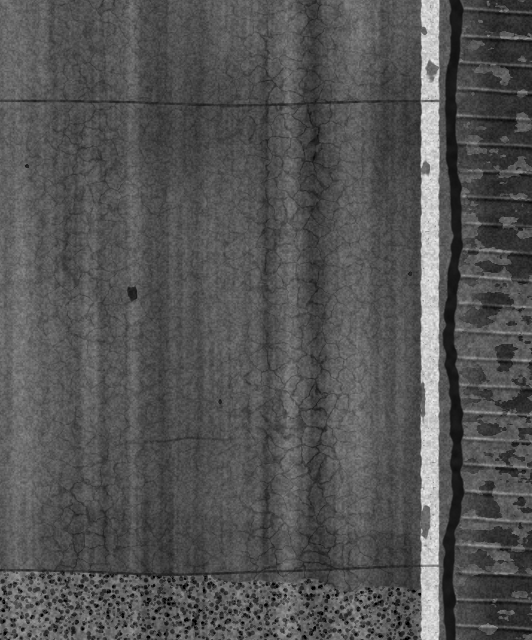
A Shadertoy shader for this texture:

```glsl
// Weathered concrete slab with stains, a painted stripe, a black joint and ribbed edging.
#define SLAB_TONE 0.305
#define CRAZE_SCALE 36.0
#define CRAZE_DEPTH 0.085
#define GRAIN 0.13
#define STRIPE_LEFT 0.658
#define STRIPE_RIGHT 0.686
#define RIB_PITCH 0.0419
#define PAINT_TONE 0.80
#define JOINT_TONE 0.065

float hash(vec2 cell) {
  uvec2 q = uvec2(ivec2(cell)) * uvec2(1597u, 3812u) + 7919u;
  uint n = (q.x ^ (q.y << 7)) * 74779u + q.y * 28411u;
  n = (n ^ (n >> 15)) * 73981u;
  n = (n ^ (n >> 13)) * 37461u;
  return float((n ^ (n >> 16)) & 65535u) / 65535.0;
}

float noise(vec2 p) {
  vec2 i = floor(p), f = fract(p);
  f = f * f * (3.0 - 2.0 * f);
  return mix(mix(hash(i), hash(i + vec2(1, 0)), f.x),
             mix(hash(i + vec2(0, 1)), hash(i + 1.0), f.x), f.y);
}

float fbm(vec2 p) {
  float sum = 0.0, amp = 0.53;
  for (int i = 0; i < 4; i++, amp *= 0.5) {
    sum += amp * noise(p);
    p = p * 2.07 + 17.3;
  }
  return sum;
}

// Nearest distance, second distance, cell random value
vec3 cells(vec2 p) {
  vec3 r = vec3(9, 9, 0);
  for (int k = 0; k < 9; k++) {
    vec2 c = floor(p) + vec2(k % 3 - 1, k / 3 - 1);
    float d = length(c + vec2(hash(c), hash(c + 51.0)) - p);
    if (d < r.x) r = vec3(d, r.x, hash(c + 93.0));
    else r.y = min(r.y, d);
  }
  return r;
}

float bump(float x, float centre, float width) {
  float d = (x - centre) / width;
  return exp(-d * d);
}

// Ragged soft ellipse
float blot(vec2 p, float x, float y, float rx, float ry) {
  float d = length((p - vec2(x, y)) / vec2(rx, ry));
  return 1.0 - smoothstep(0.8, 1.15, d + 0.7 * (noise(p * 170.0) - 0.5));
}

// Vertical stains, light and dark
float streaks(vec2 p) {
  float x = p.x + 0.006 * (noise(p * vec2(9, 5)) - 0.5);
  float s = 0.11 * bump(x, 0.028, 0.04) + 0.04 * bump(x, 0.13, 0.03)
    + 0.08 * bump(x, 0.206, 0.01) - 0.045 * bump(x, 0.25, 0.022)
    - 0.045 * bump(x, 0.31, 0.013) + 0.045 * bump(x, 0.375, 0.035)
    - 0.05 * bump(x, 0.414, 0.007) + 0.085 * bump(x, 0.449, 0.02)
    - 0.06 * bump(x, 0.49, 0.014) + 0.085 * bump(x, 0.553, 0.026)
    - 0.035 * bump(x, 0.64, 0.035);
  return s + 0.07 * noise(vec2(x * 75.0, p.y * 2.0))
    + 0.05 * noise(vec2(x * 230.0, p.y * 5.0)) - 0.06;
}

float slab(vec2 p, float lowerSeam) {
  float stain = streaks(p);
  float tone = SLAB_TONE + stain + 0.1 * (fbm(p * vec2(9, 6)) - 0.5);
  tone += 0.03 * bump(p.y, 0.42, 0.18) - 0.025 * bump(p.y, 0.79, 0.06);
  tone += 0.025 * smoothstep(0.86, 0.95, p.y);
  tone -= 0.03 * smoothstep(0.006, -0.006, p.y - 0.222 + 0.09 * p.x);

  // Crazed network and mottling
  vec2 warp = vec2(fbm(p * 45.0), fbm(p * 45.0 + 31.0)) - 0.5;
  vec3 c = cells((p + 0.024 * warp) * CRAZE_SCALE);
  float zone = 0.25 + 0.6 * bump(p.x, 0.15, 0.09) + 0.7 * bump(p.x, 0.48, 0.11);
  zone *= 0.35 + 1.3 * fbm(p * 10.0 + 5.0);
  tone -= CRAZE_DEPTH * zone * smoothstep(0.17, 0.0, c.y - c.x);
  tone += 0.12 * zone * (fbm(p * 85.0) - 0.48);
  float crack = abs(p.y - 0.306 - 0.012 * noise(p * 20.0));
  tone -= 0.09 * smoothstep(0.004, 0.0, crack) * bump(p.x, 0.29, 0.08);

  // Exposed aggregate below the lower seam
  float lip = 0.01 * smoothstep(0.33, 0.37, p.x) + 0.02 * smoothstep(0.48, 0.54, p.x);
  float edge = lowerSeam - lip - 0.008 * noise(p * 40.0) * step(0.33, p.x);
  vec3 stone = cells(p * 105.0), grit = cells(p * 190.0 + 40.0);
  float raw = 0.4 + stain * 0.8 + 0.16 * (noise(p * 210.0) - 0.5);
  raw -= 0.22 * step(0.5, stone.z) * smoothstep(0.5, 0.25, stone.x);
  raw -= 0.17 * step(0.6, grit.z) * smoothstep(0.55, 0.25, grit.x);
  tone = mix(raw, tone, smoothstep(-0.002, 0.002, p.y - edge));

  // Dark spots
  float spots = blot(p, 0.207, 0.541, 0.0075, 0.011) + blot(p, 0.043, 0.74, 0.003, 0.003)
    + blot(p, 0.641, 0.572, 0.003, 0.003) + blot(p, 0.344, 0.373, 0.003, 0.005);
  return mix(tone, 0.11, spots * 0.9);
}

float ribs(vec2 p) {
  float tilt = 0.055 * (p.x - 0.72) + 0.003 * (noise(p * 15.0) - 0.5);
  float rib = fract((p.y - 0.987 + tilt) / RIB_PITCH + 0.5) - 0.5;
  float tone = 0.18 + 0.09 * (fbm(p * vec2(35, 70)) - 0.5);
  tone += 0.1 * smoothstep(0.775, 0.725, p.x) * (0.5 + fbm(p * 30.0));
  float worn = fbm(p * vec2(38, 55) + 9.0) - 0.1 * bump(rib, 0.42, 0.14);
  worn += 0.11 * bump(p.y, 0.4, 0.24) - 0.05 * bump(p.y, 0.9, 0.09);
  float patchTone = 0.38 + 0.12 * (noise(p * 150.0) - 0.5);
  tone = mix(tone, patchTone, 0.85 * smoothstep(0.54, 0.585, worn));
  tone -= 0.09 * bump(rib, -0.1, 0.07);
  return tone + (0.1 + 0.12 * noise(p * 28.0)) * bump(rib, 0.0, 0.055);
}

void mainImage(out vec4 fragColor, in vec2 fragCoord) {
  vec2 p = fragCoord / iResolution.y;
  float px = 1.0 / iResolution.y;
  float upperSeam = 0.842 - 0.007 * bump(p.x, 0.37, 0.16) + 0.001 * noise(p * 60.0);
  float lowerSeam = 0.109 - 0.007 * bump(p.x, 0.27, 0.13) + 0.007 * smoothstep(0.45, 0.68, p.x);
  float seam = min(abs(p.y - upperSeam), abs(p.y - lowerSeam));
  seam = smoothstep(0.0015 + px, 0.0007, seam) * (0.45 + 0.55 * noise(p * 90.0));
  float tone = mix(slab(p, lowerSeam), 0.13, seam);

  // Painted stripe with chips, then the bare strip
  float ragged = p.x + 0.0025 * (noise(p * 120.0) - 0.5);
  float chips = blot(p, 0.674, 0.89, 0.01, 0.015) + blot(p, 0.665, 0.737, 0.007, 0.013)
    + blot(p, 0.662, 0.952, 0.005, 0.006) + blot(p, 0.665, 0.185, 0.008, 0.03)
    + blot(p, 0.661, 0.375, 0.004, 0.03);
  float paint = PAINT_TONE + 0.08 * (noise(p * 200.0) - 0.5);
  paint -= 0.2 * smoothstep(0.85, 1.0, noise(p * 260.0));
  paint = mix(mix(paint, 0.4, chips), 0.3, seam);
  tone = mix(tone, paint, smoothstep(-px, px, ragged - STRIPE_LEFT));
  tone = mix(tone, 0.29 + 0.1 * fbm(p * 60.0), smoothstep(-px, px, ragged - STRIPE_RIGHT));

  // Ribbed edging and winding joint
  float middle = 0.7085 + 0.005 * cos(18.9 * (p.y - 0.648));
  middle += 0.009 * bump(p.y, 0.212, 0.035) - 0.01 * smoothstep(0.2, 0.0, p.y);
  float side = p.x - middle + 0.006 * (fbm(vec2(p.y * 38.0, 3.0)) - 0.5);
  tone = mix(tone, ribs(p), smoothstep(0.004, 0.014, side));
  float halfWidth = 0.0055 + 0.005 * noise(vec2(p.y * 65.0, step(0.0, side) * 8.0));
  float gap = smoothstep(1.5 * px, -px, abs(side) - halfWidth);
  tone = mix(tone, JOINT_TONE + 0.05 * noise(p * 90.0), gap);

  // Fine grain
  float grain = noise(p * 430.0) + 0.6 * noise(p * 240.0 + 70.0) - 0.8;
  tone += GRAIN * grain * (1.0 - 0.8 * gap) * (0.4 + tone);
  fragColor = vec4(vec3(clamp(tone, 0.0, 1.0)), 1.0);
}
```
